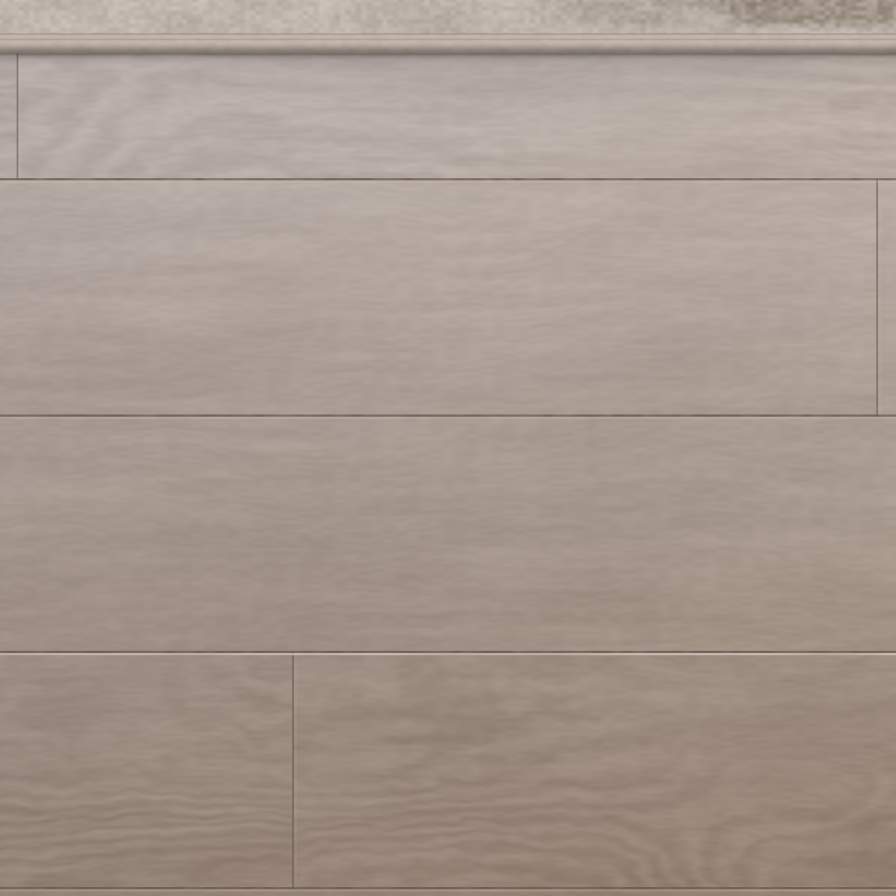
A Shadertoy shader for this texture:

```glsl
// Pale greige oak planks in wide staggered rows, with the trimmed edge of a woven rug along the top.
#define ROW_HEIGHT 0.2637
#define FIRST_SEAM 0.0088
#define PLANK_LENGTH 2.571
#define ROW_SHIFT 1.6115
#define FIRST_JOINT 0.327
#define SEAM_HALF 0.0012
#define GRAIN_STRENGTH 0.040
#define FIGURE_STRENGTH 0.017
#define BAND_STRENGTH 0.035
#define TRIM_BOTTOM 0.940
#define TRIM_TOP 0.962

const vec3 WOOD_NEAR = vec3(0.578, 0.508, 0.455);
const vec3 WOOD_FAR = vec3(0.722, 0.677, 0.655);
const vec3 GAP = vec3(0.41, 0.34, 0.29);
const vec3 BEVEL = vec3(0.78, 0.75, 0.73);
const vec3 RUG = vec3(0.745, 0.705, 0.675);
const vec3 RUG_WORN = vec3(0.560, 0.510, 0.460);
const vec3 TRIM = vec3(0.720, 0.670, 0.625);

float hash(vec2 p) {
    return fract(sin(dot(p, vec2(127.1, 311.7))) * 43758.5453);
}

float noise(vec2 p) {
    vec2 i = floor(p), f = fract(p);
    f = f * f * (3.0 - 2.0 * f);
    return mix(mix(hash(i), hash(i + vec2(1, 0)), f.x),
               mix(hash(i + vec2(0, 1)), hash(i + vec2(1, 1)), f.x), f.y);
}

float fbm(vec2 p) {
    float sum = 0.0, amp = 0.5;
    for (int i = 0; i < 3; i++) {
        sum += amp * noise(p);
        p = p * 2.03 + 17.3;
        amp *= 0.5;
    }
    return sum / 0.875;
}

// Coverage of a line of given half width at distance d
float line(float d, float halfWidth, float px) {
    return 1.0 - smoothstep(halfWidth - 0.6 * px, halfWidth + 0.6 * px, abs(d));
}

// Fine streaks and pores along the plank, with nested growth rings on figured boards
float woodGrain(vec2 p, float seed, float figured) {
    vec2 q = p + vec2(seed * 5.7, seed * 3.1);
    q.y += 0.016 * (noise(q * vec2(5.0, 9.0)) - 0.5) + 0.004 * noise(q * vec2(22.0, 30.0));
    float streaks = fbm(q * vec2(9.0, 80.0)) - 0.5;
    float pores = noise(q * vec2(75.0, 270.0)) - 0.5;
    float bands = fbm(q * vec2(2.5, 18.0)) - 0.5;
    float field = q.y * 14.0 + 9.0 * noise(q * vec2(4.0, 8.0)) + 0.9 * fbm(q * vec2(28.0, 60.0));
    float rings = sin(6.2832 * field) * smoothstep(0.2, 0.6, noise(q * vec2(3.0, 5.0) + 9.0));
    return GRAIN_STRENGTH * (1.3 * streaks + 0.65 * pores) + BAND_STRENGTH * bands
         + FIGURE_STRENGTH * rings * mix(0.12, 1.0, figured);
}

vec3 floorColor(vec2 p, float px) {
    float t = (p.y - FIRST_SEAM) / ROW_HEIGHT;
    float row = floor(t);
    float along = p.x - FIRST_JOINT - row * ROW_SHIFT;
    float plank = floor(along / PLANK_LENGTH);
    float seed = hash(vec2(row, plank) + 3.0);
    float figured = 1.0 - step(0.5, mod(row, 3.0));

    // Light falls off toward the bottom and warms toward the right
    vec3 col = mix(WOOD_NEAR, WOOD_FAR, smoothstep(-0.12, 1.02, p.y));
    col += 0.012 * (seed - 0.5) + 0.020 * (fbm(p * vec2(2.0, 5.0)) - 0.5);
    col += vec3(0.006, 0.004, -0.006) * (p.x - 0.5);
    col += woodGrain(p, seed, figured);

    // Butt joint between the ends of two planks
    float joint = mod(along + 0.5 * PLANK_LENGTH, PLANK_LENGTH) - 0.5 * PLANK_LENGTH;
    col = mix(col, GAP, 0.6 * line(joint, SEAM_HALF * 0.8, px));
    col = mix(col, BEVEL, 0.12 * line(joint - 0.003, SEAM_HALF, px));

    // Long seam: dark gap over a lit bevel of uneven brightness
    float seam = floor(t + 0.5);
    float d = (t - seam) * ROW_HEIGHT;
    float glint = 0.3 + 0.5 * (1.0 - step(0.5, mod(seam - 1.0, 3.0)));
    glint *= 0.7 + 0.5 * noise(vec2(p.x * 14.0, seam));
    float depth = 0.62 + 0.26 * noise(vec2(p.x * 90.0, seam + 5.0));
    col = mix(col, BEVEL, glint * line(d + 0.0026, SEAM_HALF, px));
    col = mix(col, GAP, depth * line(d, SEAM_HALF, px));

    // Contact shadow below the rug
    float below = max(TRIM_BOTTOM - p.y, 0.0);
    return col * (1.0 - 0.36 * exp(-below / 0.0035) - 0.05 * exp(-below / 0.02));
}

vec3 rugColor(vec2 p, float px) {
    // Woven pile with a worn patch toward the right
    float weave = noise(p * vec2(170.0, 210.0)) - 0.5;
    float patches = fbm(p * vec2(14.0, 34.0));
    float worn = smoothstep(0.55, 0.78, p.x) * smoothstep(0.962, 0.980, p.y);
    worn *= smoothstep(0.25, 0.6, patches);
    vec3 pile = mix(RUG, RUG_WORN, 0.75 * worn);
    pile += 0.075 * weave * (1.0 + worn) + 0.11 * (patches - 0.5);

    // Rounded trim, lit from above
    float h = clamp((p.y - TRIM_BOTTOM) / (TRIM_TOP - TRIM_BOTTOM), 0.0, 1.0);
    vec3 trim = TRIM * mix(0.68, 1.05, smoothstep(0.0, 0.6, h));
    trim += 0.03 * (noise(p * vec2(130.0, 180.0)) - 0.5);
    trim = mix(trim, RUG_WORN, 0.35 * line(p.y - TRIM_TOP + 0.006, 0.0009, px));

    vec3 col = mix(trim, pile, smoothstep(-px, px, p.y - TRIM_TOP));
    return mix(col, RUG_WORN, 0.4 * line(p.y - TRIM_TOP, 0.0012, px));
}

void mainImage(out vec4 fragColor, in vec2 fragCoord) {
    vec2 p = fragCoord / iResolution.xy;
    float px = 1.0 / iResolution.y;
    float rugMask = smoothstep(-px, px, p.y - TRIM_BOTTOM);
    vec3 col = mix(floorColor(p, px), rugColor(p, px), rugMask);
    fragColor = vec4(clamp(col, 0.0, 1.0), 1.0);
}
```
